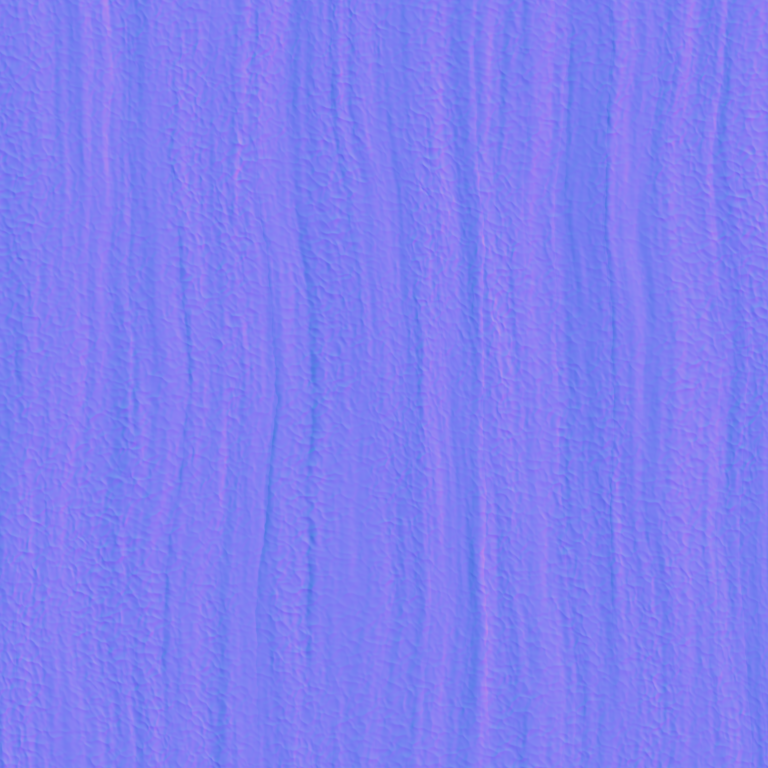
Give the GLSL for this texture map, as a three.js fragment shader.

```glsl
// Tangent-space normal map of weathered bark: wavy upright ridges, ragged veins and pebbled grain.
varying vec2 vUv;

const vec3 FLAT_COLOR = vec3(0.502, 0.498, 0.952);
const float BLUE_TILT = 0.14;            // blue rises on slopes that face right
const float SKEW = 0.15;                 // share of sideways slope that also faces up
const float SAMPLE_STEP = 0.0009;        // finite difference distance
const vec2 GRAIN_SCALE = vec2(140.0, 150.0);
const float GRAIN_RELIEF = 0.046;
const float GRAIN_SOFTNESS = 4.5;
const vec2 FIBRE_SCALE = vec2(135.0, 78.0);
const float FIBRE_RELIEF = 0.031;
const vec2 RIDGE_SCALE = vec2(17.0, 1.1);
const float RIDGE_RELIEF = 0.042;
const float VEIN_COUNT = 21.0;
const float VEIN_WIDTH = 0.0050;
const float VEIN_SLOPE = 0.115;

vec2 hash2(vec2 p) {
  vec2 q = vec2(dot(p, vec2(127.1, 311.7)), dot(p, vec2(269.5, 183.3)));
  return fract(sin(q) * 43758.55);
}

float cornerSlope(vec2 cell, vec2 offset) {
  return dot(hash2(cell) * 2.0 - 1.0, offset);
}

// Gradient noise, roughly -0.6 to 0.6
float gradientNoise(vec2 p) {
  vec2 i = floor(p);
  vec2 f = p - i;
  vec2 s = f * f * f * (f * (f * 6.0 - 15.0) + 10.0);
  vec2 e = vec2(1.0, 0.0);
  float low = mix(cornerSlope(i, f), cornerSlope(i + e.xy, f - e.xy), s.x);
  float high = mix(cornerSlope(i + e.yx, f - e.yx), cornerSlope(i + e.xx, f - e.xx), s.x);
  return mix(low, high, s.y);
}

// Cellular noise with rounded creases
float softCells(vec2 p) {
  vec2 i = floor(p);
  float sum = 0.0;
  for (int y = -1; y <= 1; y++) {
    for (int x = -1; x <= 1; x++) {
      vec2 cell = i + vec2(float(x), float(y));
      vec2 d = cell + hash2(cell) - p;
      sum += exp(-GRAIN_SOFTNESS * dot(d, d));
    }
  }
  return log(sum + 0.03) / GRAIN_SOFTNESS;
}

// Bends the upright direction with layered sines and slow noise
vec2 bend(vec2 p) {
  float shift = 0.006 * sin(p.y * 5.0 + p.x * 6.0)
              + 0.003 * sin(p.y * 13.0 - p.x * 11.0 + 1.0)
              + 0.0012 * sin(p.y * 37.0 + p.x * 17.0)
              + 0.024 * gradientNoise(p * vec2(5.0, 3.0) + 7.0);
  return vec2(p.x + shift, p.y);
}

float height(vec2 p) {
  vec2 q = bend(p);
  float h = 0.0;

  // Ridges, from broad folds to narrow creases
  vec2 scale = RIDGE_SCALE;
  float relief = RIDGE_RELIEF;
  for (int k = 0; k < 3; k++) {
    h += relief / scale.x * gradientNoise(q * scale + float(k) * 19.3);
    scale *= vec2(2.3, 2.8);
    relief *= 0.85;
  }

  // Grain and fibres, rough in some strips and calm in others
  float roughness = clamp(0.9 + 1.1 * gradientNoise(q * vec2(16.0, 2.0) + 41.0), 0.45, 1.35);
  vec2 wobble = vec2(gradientNoise(q * 55.0), gradientNoise(q * 48.0 + 23.0)) * 0.8;
  vec2 grain = (q + vec2(0.0, 0.15 * q.x)) * GRAIN_SCALE + wobble;
  float rough = GRAIN_RELIEF / GRAIN_SCALE.x * softCells(grain)
              + FIBRE_RELIEF / FIBRE_SCALE.x * gradientNoise(q * FIBRE_SCALE + wobble + 5.0);
  return h + roughness * rough;
}

// Sideways slope of thin step edges, sharp on one side, that wander, break and fade
float veinSlope(vec2 p, float count, float seed) {
  vec2 q = bend(p);
  q.x += 0.0032 * gradientNoise(q * vec2(30.0, 38.0) + seed)
       + 0.0026 * gradientNoise(q * vec2(70.0, 115.0) + seed);
  float i = floor(q.x * count);
  float slope = 0.0;
  for (int k = -1; k <= 1; k++) {
    float id = i + float(k);
    vec2 r = hash2(vec2(id, seed));
    vec2 t = hash2(vec2(id, seed + 3.7));
    float drift = 0.12 * sin(q.y * (3.0 + 5.0 * t.x) + 6.28 * r.y)
                + 0.04 * sin(q.y * 17.0 + 6.28 * t.y);
    float d = q.x - (id + 0.2 + 0.6 * r.x + drift) / count;
    float facing = r.y < 0.53 ? 1.0 : -0.9;
    float width = VEIN_WIDTH * mix(0.5, 1.7, t.y) * (d * facing > 0.0 ? 0.35 : 1.0);
    float fade = smoothstep(-0.9, 0.6, sin(q.y * (2.0 + 4.0 * r.y) + 6.28 * t.x));
    float breaks = clamp(0.85 + 1.3 * gradientNoise(vec2(id * 7.3, q.y * 24.0) + seed), 0.3, 1.3);
    slope += facing * fade * breaks * mix(0.35, 1.0, t.x) * exp(-d * d / (width * width));
  }
  return slope * VEIN_SLOPE;
}

void main() {
  vec2 e = vec2(SAMPLE_STEP, 0.0);
  vec2 slope = vec2(height(vUv + e.xy) - height(vUv - e.xy),
                    height(vUv + e.yx) - height(vUv - e.yx)) / (2.0 * SAMPLE_STEP);
  slope.x += veinSlope(vUv, VEIN_COUNT, 2.0);
  slope.x += 0.5 * veinSlope(vUv, VEIN_COUNT * 1.9, 11.0);
  slope.y += SKEW * slope.x;

  vec3 tint = vec3(slope, BLUE_TILT * slope.x - 1.2 * dot(slope, slope));
  gl_FragColor = vec4(clamp(FLAT_COLOR + tint, 0.0, 1.0), 1.0);
}
```
